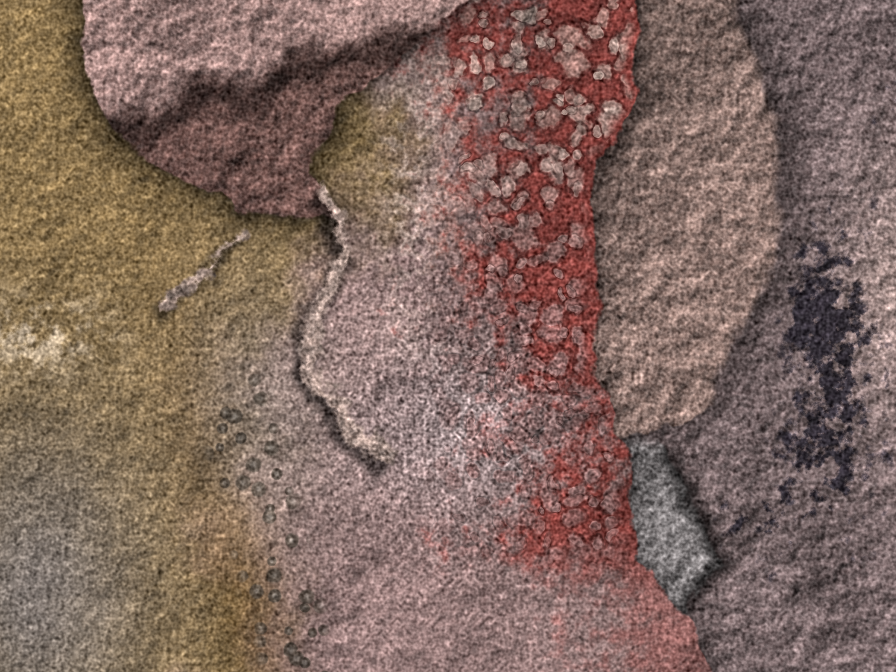
This texture is drawn by a WebGL 2 fragment shader. Its source:

```glsl
#version 300 es
precision highp float;
// Weathered rock wall: ochre and pink stone, a red band with lichen, an
// overhanging slab and a rough cliff. Regions are soft masks over warped
// coordinates; relief and grain come from gradient noise.
uniform vec2 u_resolution;
out vec4 fragColor;

vec2 hash2(vec2 p) {
  vec3 q = fract(p.xyx * vec3(.1031, .103, .0973));
  q += dot(q, q.yzx + 33.33);
  return fract((q.xx + q.yz) * q.zy);
}

float noise(vec2 p) {
  vec2 i = floor(p), f = p - i, u = f * f * (3. - 2. * f), o = vec2(0, 1);
  float a = dot(hash2(i) - .5, f), b = dot(hash2(i + o.yx) - .5, f - o.yx);
  float c = dot(hash2(i + o) - .5, f - o), d = dot(hash2(i + 1.) - .5, f - 1.);
  return 2. * mix(mix(a, b, u.x), mix(c, d, u.x), u.y);
}

float fbm(vec2 p) {
  float sum = 0., amp = .6;
  for (int i = 0; i < 5; i++) {
    sum += amp * noise(p);
    p = mat2(1.6, 1.2, -1.2, 1.6) * p + 7.3;
    amp *= .55;
  }
  return sum;
}

// Smooth ramp that also accepts a > b
float ramp(float a, float b, float x) {
  float t = clamp((x - a) / (b - a), 0., 1.);
  return t * t * (3. - 2. * t);
}
float bump(float x) { return exp(-x * x); }
float fade(float x, float k) { return exp(-max(x, 0.) * k); }
float blob(vec2 p, float x, float y, float rx, float ry) {
  return bump(length((p - vec2(x, y)) / vec2(rx, ry)));
}

float segment(vec2 p, vec2 a, vec2 b) {
  vec2 d = b - a;
  return length(p - a - d * clamp(dot(p - a, d) / dot(d, d), 0., 1.));
}

float ridges(vec2 p) {
  vec2 v[6] = vec2[](vec2(.48, .71), vec2(.525, .63), vec2(.475, .55), vec2(.463, .46), vec2(.505, .38), vec2(.575, .315));
  float d = segment(p, vec2(.36, .65), vec2(.25, .55)) + .005;
  for (int i = 0; i < 5; i++) d = min(d, segment(p, v[i], v[i + 1]));
  return d;
}

// Signed distance to the overhanging block
float overhang(vec2 p) {
  vec2 v[10] = vec2[](vec2(.11, 1.05), vec2(.13, .887), vec2(.165, .81), vec2(.26, .74), vec2(.373, .69),
    vec2(.507, .667), vec2(.462, .74), vec2(.507, .844), vec2(.6, .913), vec2(.74, 1.05));
  float d = 9., s = 1.;
  for (int i = 0; i < 10; i++) {
    vec2 a = v[i], b = v[(i + 1) % 10];
    d = min(d, segment(p, a, b));
    if ((a.y > p.y) != (b.y > p.y) && p.x < a.x + (b.x - a.x) * (p.y - a.y) / (b.y - a.y)) s = -s;
  }
  return s * d;
}

// Scattered discs: distance in radii, random tone
vec2 discs(vec2 p, float keep) {
  vec2 best = vec2(9, 0);
  for (int k = 0; k < 9; k++) {
    vec2 cell = floor(p) + vec2(k % 3, k / 3) - 1., h = hash2(cell), g = hash2(cell + 37.);
    float r = length(p - cell - .2 - .6 * h) / (.26 + .22 * g.y);
    if (g.x < keep && r < best.x) best = vec2(r, h.x);
  }
  return best;
}

float relief(vec2 p) { return fbm(p * 9.) + .6 * fbm(p * 34.); }

void main() {
  vec2 p = gl_FragCoord.xy / u_resolution * vec2(1.3333, 1);
  float patchy = fbm(p * 7. + 3.), fine = fbm(p * 45.);
  vec2 w = p + .035 * vec2(fbm(p * 15.), fbm(p * 15. + 40.));
  float x = w.x, y = w.y;

  // Ochre wall on the left, pink and lilac stone in the middle
  vec3 col = mix(vec3(.53, .44, .3), vec3(.56, .46, .45), ramp(-.1, .08, x - .37 - .22 * ramp(.45, .7, y) + .25 * patchy));
  col = mix(col, vec3(.47, .44, .43), .9 * blob(w, .05, .12, .18, .27));
  col = mix(col, vec3(.7, .63, .54), blob(w, .05, .5, .12, .06) * ramp(-.2, .2, patchy + fine));
  col = mix(col, vec3(.38, .28, .14), .75 * blob(w, .39 - .24 * y, .22, .06, .26));
  col = mix(col, vec3(.56, .5, .46), .75 * blob(w, .38, .38, .12, .2));
  col = mix(col, vec3(.73, .66, .62), .9 * blob(w, .64, .73, .07, .24) * ramp(-.2, .15, patchy + fine));
  col = mix(col, vec3(.68, .61, .61), .8 * blob(w, .7, .36, .17, .11));

  // Red stain and its right border
  float edge = .95 - .067 * ramp(.88, .72, y) + .05 * ramp(.46, .32, y) + .13 * ramp(.24, -.03, y);
  float left = .69 + .13 * ramp(.56, .4, y) - .07 * bump((y - .21) * 20.) + .1 * ramp(.18, .08, y);
  float red = ramp(-.08, .1, x - left + .25 * patchy + .25 * fine) * (1. - .55 * ramp(.22, .1, y));
  col = mix(col, vec3(.47, .2, .18), .85 * red);

  // Lichen rosettes, paler above
  float zone = ramp(.58, .74, x) * ramp(edge, edge - .03, x) * ramp(.08, .25, y);
  for (float i = 0.; i < 2.; i++) {
    vec2 l = discs(w * (25. + 13. * i) + 9. * i, .75 - .2 * i);
    l.x += .6 * fine;
    float body = ramp(1.1, .7, l.x) * zone * (.5 + .4 * l.y);
    col = mix(col, mix(vec3(.57, .44, .43), vec3(.72, .63, .59), ramp(.5, .9, y)), body);
    col *= 1. - .25 * zone * bump((l.x - 1.1) * 5.) - .15 * body * bump((l.x - .55) * 6.);
  }
  // Dark pimples trailing down the ochre
  float pim = discs(p * 38., .55).x + .5 * fine;
  float trail = ramp(.075, .035, abs(p.x - .449 + .25 * p.y)) * ramp(.47, .42, p.y);
  col = mix(col, vec3(.28, .25, .22) + .22 * ramp(.6, .1, pim), .8 * trail * ramp(1.1, .75, pim));

  // Overhang: lit slab over a shaded face
  float d = overhang(w), inside = ramp(.003, -.003, d);
  float lip = y - .825 - .06 * ramp(.2, .33, x) - .08 * ramp(.36, .56, x) + .08 * patchy;
  vec3 block = mix(vec3(.4, .3, .28), vec3(.59, .48, .46), ramp(-.02, .015, lip));
  block *= 1. - .45 * bump((lip + .02) * 45.);
  col = mix(col * (1. - .6 * fade(d, 35.)), block, inside);

  // Pale broken ridges with cast shadow
  col *= 1. - .55 * ramp(.026, .004, ridges(w + vec2(.008, .012)));
  col = mix(col, vec3(.7, .61, .57) * (1. + fine), .9 * ramp(.018, .006, ridges(w) + .03 * fine + .02 * patchy));

  // Sooty cliff, rounded column and grey wedge
  float cliff = ramp(-.003, .004, x - edge);
  float side = 1.1 + .055 * ramp(1., .8, y) - .1 * ramp(.65, .38, y) - .17 * ramp(.4, .32, y);
  vec3 rock = mix(vec3(.44, .38, .38), vec3(.65, .56, .54), blob(w, 1.34, .57, .1, .2));
  float soot = blob(w, 1.24, .42, .1, .36) + .7 * blob(w, 1.1, .22, .1, .09) + .6 * blob(w, 1.34, .85, .05, .1);
  rock = mix(rock, vec3(.13, .12, .15), .85 * ramp(.35, .7, soot * (.5 + 1.5 * (patchy + fine))));
  rock *= 1. - .4 * fade(x - side, 25.);
  vec3 column = vec3(.54, .45, .42) * (1. - .4 * fade(x - edge, 18.) * ramp(.45, .8, y));
  rock = mix(rock, column, ramp(.01, -.01, x - side));
  float wedge = min(1.155 - .5 * y, .96 + .7 * y) - x;
  rock = mix(rock, vec3(.5, .48, .48), ramp(-.003, .004, wedge) * ramp(.36, .33, y));
  rock *= 1. - .6 * bump(wedge * 70.) * ramp(.36, .3, y) * ramp(.06, .1, y);
  col = mix(col, rock * (1. - .4 * fade(x - edge, 70.)), cliff);

  // Relief lit from the upper left, then sandy grain
  float light = relief(p) - relief(p + vec2(-.004, .006));
  col *= 1. + clamp(light * (1. + .9 * max(cliff, inside)), -.55, .55) + .4 * patchy + .25 * fine;
  float grain = noise(p * 145.) + .9 * noise(p * 230. + 11.);
  col += grain * (.3 + .2 * blob(w, .7, .4, .2, .2)) * (.4 + col);
  fragColor = vec4(col * 1.03, 1);
}
```
